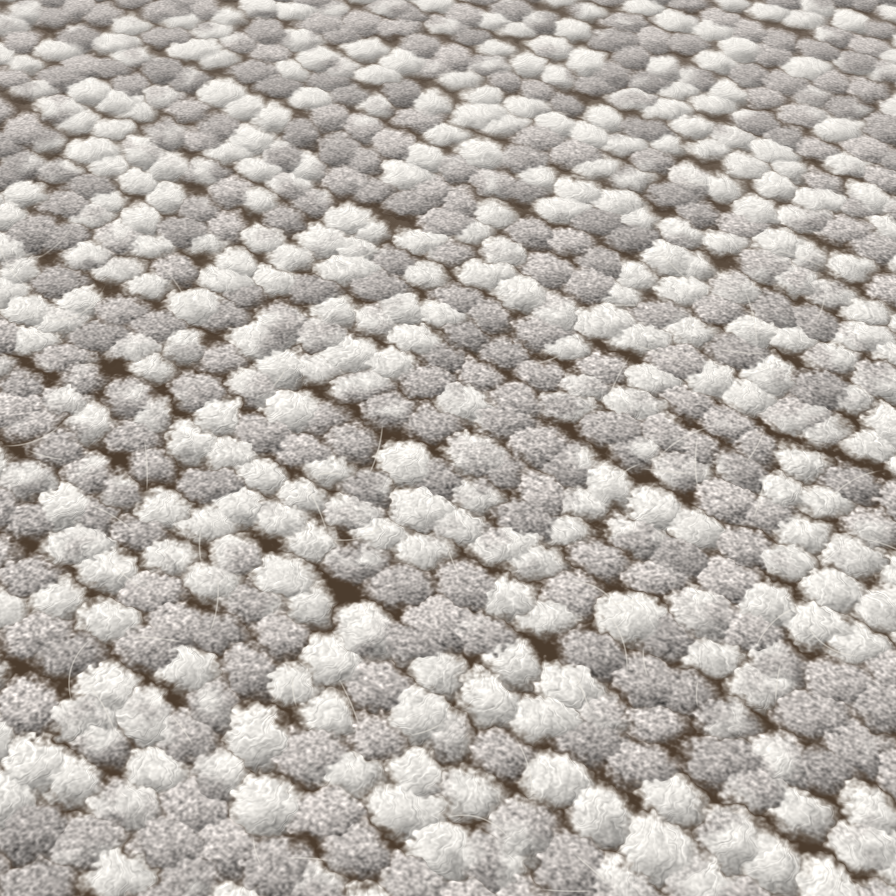
Give the GLSL for this texture, as a WebGL 2 fragment shader.

```glsl
#version 300 es
precision highp float;
// Chunky looped wool rug in cream and grey, seen at an angle with a soft far edge.

uniform vec2 u_resolution;
out vec4 outColor;

// View
const float HORIZON = 2.5;        // height of the vanishing line
const float TILT = 2.8;           // foreshortening of the ground plane
const float ROW_ANGLE = 0.62;     // direction of the loop rows
const float LOOP_DENSITY = 38.0;  // loops per plane unit

// Loops
const vec2 LOOP_RADIUS = vec2(0.70, 0.53);
const float JITTER = 0.46;
const float LIFT = 0.50;          // height variation between loops
const float FUZZ = 0.14;          // raggedness of the outlines
const float CREAM_BIAS = 0.0;     // raises the share of cream loops
const vec2 LIGHT = vec2(-0.30, 0.95);

// Stray hairs
const int HAIRS = 60;
const float HAIR_WIDTH = 0.0018;

// Colours
const vec3 CREAM = vec3(0.925, 0.912, 0.888);
const vec3 GREY = vec3(0.735, 0.712, 0.695);
const vec3 CREVICE = vec3(0.30, 0.24, 0.185);
const vec3 HAIR = vec3(0.94, 0.92, 0.88);

vec2 hash2(vec2 p) {
    p = vec2(dot(p, vec2(127.1, 311.7)), dot(p, vec2(269.5, 183.3)));
    return fract(sin(p) * 43758.55);
}

// Gradient noise, roughly -0.7 to 0.7
float gradientNoise(vec2 p) {
    vec2 i = floor(p), f = fract(p);
    vec2 w = f * f * f * (f * (f * 6.0 - 15.0) + 10.0);
    vec2 e = vec2(0.0, 1.0);
    float a = dot(hash2(i) * 2.0 - 1.0, f);
    float b = dot(hash2(i + e.yx) * 2.0 - 1.0, f - e.yx);
    float c = dot(hash2(i + e.xy) * 2.0 - 1.0, f - e.xy);
    float d = dot(hash2(i + e.yy) * 2.0 - 1.0, f - e.yy);
    return mix(mix(a, b, w.x), mix(c, d, w.x), w.y);
}

mat2 rotation(float angle) {
    float c = cos(angle), s = sin(angle);
    return mat2(c, -s, s, c);
}

// Share of cream yarn in a loop: random, with drifting patches
float creamShare(vec2 cell, float blend) {
    float patches = gradientNoise(cell * vec2(0.17, 0.27) + 4.3);
    float tone = hash2(cell + 17.0).x - 0.5 + 0.35 * patches + CREAM_BIAS;
    return smoothstep(-0.14, 0.14, tone + blend);
}

// Blends the nearest loops by height; returns colour and height
vec4 loopPile(vec2 q, mat2 rowAxes, float softness, float fluff) {
    vec2 base = floor(q);
    vec4 sum = vec4(0.0);
    float total = 0.0;
    float blend = 0.45 * gradientNoise(q * 1.4 + 71.0);
    for (int j = -1; j <= 1; j++)
    for (int i = -1; i <= 1; i++) {
        vec2 cell = base + vec2(i, j);
        vec2 rnd = hash2(cell);
        vec2 o = q - cell - 0.5 - (rnd - 0.5) * JITTER;
        vec2 d = rotation((rnd.y - 0.5) * 1.2) * o / LOOP_RADIUS;
        float height = 1.0 - dot(d, d) + (rnd.x - 0.5) * LIFT;
        float weight = exp(height * mix(15.0, 7.0, softness));

        // Spun strands arch over cream loops; grey loops are matted
        float cream = creamShare(cell, blend);
        vec2 strand = vec2(d.x * 9.0 + d.y * d.y * 3.0 + d.y * 2.0, d.y * 1.6);
        float fibre = gradientNoise(strand + rnd * 40.0) * (1.0 - 0.6 * softness);
        float grain = mix(0.42 * fluff, 0.24 * fibre + 0.13 * fluff, cream);
        float slope = dot(rowAxes * o, LIGHT);
        float underside = smoothstep(0.05, -0.60, slope);
        float lit = 0.99 + 0.16 * slope - 0.26 * underside + grain;
        float dye = 0.91 + 0.18 * hash2(cell + 5.0).y;
        sum += weight * vec4(mix(GREY * dye, CREAM, cream) * lit, height);
        total += weight;
    }
    return sum / total;
}

// Coverage of thin bent fibres lying over the pile
float strayHairs(vec2 p) {
    float cover = 0.0;
    for (int i = 0; i < HAIRS; i++) {
        vec2 a = hash2(vec2(i, 3)), b = hash2(vec2(i, 9));
        vec2 l = rotation(b.x * 6.283) * (p - a * vec2(1.0, 0.8));
        l.y -= (b.y - 0.5) * 18.0 * l.x * l.x;
        float reach = mix(0.015, 0.045, b.y);
        float hair = smoothstep(HAIR_WIDTH, 0.0, abs(l.y));
        cover = max(cover, hair * smoothstep(reach, reach * 0.5, abs(l.x)));
    }
    return cover;
}

void main() {
    vec2 p = gl_FragCoord.xy / u_resolution;
    float softness = smoothstep(0.5, 1.05, p.y);

    // Ground plane in perspective, turned to the rows
    mat2 rowAxes = rotation(ROW_ANGLE);
    vec2 q = vec2(p.x - 0.5, TILT) / (HORIZON - p.y) * rowAxes * LOOP_DENSITY;

    // Fuzzy, slightly wavering yarn
    vec2 coarse = vec2(gradientNoise(q * 2.3), gradientNoise(q * 2.3 + 31.0));
    vec2 fine = vec2(gradientNoise(q * 7.0), gradientNoise(q * 7.0 + 57.0));
    float fluff = (fine.x + gradientNoise(q * 13.0 + 9.0)) * (1.0 - 0.6 * softness);
    q += FUZZ * (1.8 * coarse + fine * (1.0 - 0.6 * softness));
    q.y += 0.5 * gradientNoise(q * 0.3);

    // Pile, with dark gaps between the loops
    vec4 pile = loopPile(q, rowAxes, softness, fluff);
    float open = smoothstep(-0.55, 0.52, pile.w + 0.22 * fluff);
    vec3 color = mix(CREVICE, pile.rgb, mix(open, 1.0, 0.30 * softness));

    color = mix(color, HAIR, 0.5 * strayHairs(p) * (1.0 - softness));
    outColor = vec4(clamp(color, 0.0, 1.0), 1.0);
}
```
